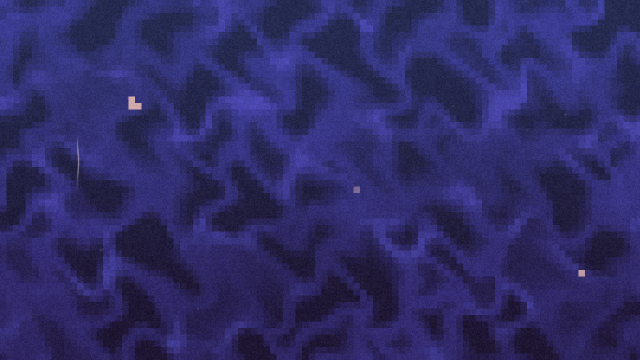
Write a Shadertoy shader that draws this texture.

```glsl
// Blocky indigo web of glowing veins, with film grain, dust, a scratch and a few sparks.
#define ROWS 56.0         // blocks per canvas height
#define VEIN_SCALE 5.6    // web cells per canvas height
#define VEIN_WIDTH 0.40   // reach of a vein around a web seam
#define WARP 0.036        // bending of the veins
#define GLOW 0.75         // strength of the bright knots
#define GRAIN 0.045       // film grain amplitude
#define GRAIN_ROWS 288.0  // grains per canvas height
#define DUST_COUNT 14

const vec3 DARK_LOW = vec3(0.115, 0.085, 0.195);
const vec3 DARK_HIGH = vec3(0.145, 0.165, 0.315);
const vec3 VEIN_LOW = vec3(0.195, 0.160, 0.425);
const vec3 VEIN_HIGH = vec3(0.230, 0.235, 0.570);
const vec3 KNOT = vec3(0.330, 0.310, 0.760);
const vec3 SPARK = vec3(0.860, 0.700, 0.680);

vec2 hash2(vec2 p) {
    vec3 q = fract(p.xyx * vec3(0.1031, 0.1030, 0.0973));
    q += dot(q, q.yzx + 33.33);
    return fract((q.xx + q.yz) * q.zy);
}

// Distances to the three nearest feature points
vec3 cellular(vec2 p) {
    vec2 cell = floor(p);
    vec3 near = vec3(9.0);
    for (int y = -1; y <= 1; y++)
    for (int x = -1; x <= 1; x++) {
        vec2 id = cell + vec2(x, y);
        float d = length(id + hash2(id + 40.0) - p);
        near = d < near.x ? vec3(d, near.xy)
             : d < near.y ? vec3(near.x, d, near.y)
             : vec3(near.xy, min(near.z, d));
    }
    return near;
}

// Slow layered sines, about -1 to 1
float drift(vec2 p) {
    return (sin(p.x * 7.1 + 2.0 * sin(p.y * 5.3)) + sin(p.y * 8.7 - p.x * 4.1 + 1.7)) * 0.5;
}

vec3 veins(vec2 p) {
    vec2 bend = sin(p.yx * 23.0 + vec2(0.6, 2.1)) + 0.6 * sin(p.yx * 41.0 + p * 17.0);
    vec3 near = cellular((p + WARP * bend) * VEIN_SCALE);
    float seam = near.y - near.x;
    float width = VEIN_WIDTH * (1.0 + 0.25 * drift(p * 1.7 + 3.0));
    float halo = smoothstep(width * 1.35, width * 0.75, seam);
    float core = smoothstep(width * 0.85, width * 0.25, seam);
    float level = halo * 0.48 + core * (0.40 + 0.22 * drift(p + 9.0));
    float knot = smoothstep(0.38, 0.04, near.z - near.x);
    knot *= smoothstep(-0.4, 0.7, drift(p * 2.3 + 5.0));

    float height = smoothstep(0.0, 1.0, p.y);
    vec3 color = mix(mix(DARK_LOW, DARK_HIGH, height), mix(VEIN_LOW, VEIN_HIGH, height), level);
    return mix(color, KNOT * mix(0.82, 1.0, height), knot * GLOW);
}

// One colour per block, with sparks filling single blocks
vec3 blocks(vec2 p, float aspect) {
    vec2 id = floor(p * ROWS);
    vec3 color = veins((id + 0.5) / ROWS);
    color *= 0.97 + 0.06 * hash2(id).x;
    for (int i = 0; i < 3; i++) {
        float n = float(i);
        vec2 offset = id - floor(vec2((0.205 + 0.35 * n) * aspect, 0.72 - 0.24 * n) * ROWS);
        bool lit = offset == vec2(0.0);
        if (i == 0) lit = lit || offset == vec2(0.0, -1.0) || offset == vec2(1.0, -1.0);
        if (lit) color = mix(color, SPARK, i == 1 ? 0.42 : 0.93 - 0.06 * n);
    }
    return color;
}

void mainImage(out vec4 fragColor, in vec2 fragCoord) {
    float aspect = iResolution.x / iResolution.y;
    vec2 p = fragCoord / iResolution.y;
    float pixel = 1.0 / iResolution.y;

    // Blocks, averaged over four samples for soft edges
    vec3 color = vec3(0.0);
    for (int i = 0; i < 4; i++) {
        vec2 corner = vec2(i % 2, i / 2) - 0.5;
        color += blocks(p + corner * pixel * 0.7, aspect) * 0.25;
    }

    // Faint round dust
    for (int i = 0; i < DUST_COUNT; i++) {
        vec2 seed = hash2(vec2(float(i) + 3.0, 71.0));
        float radius = mix(0.002, 0.006, seed.x * seed.y);
        float d = length(p - hash2(vec2(float(i), 17.0)) * vec2(aspect, 1.0));
        float speck = 1.0 - smoothstep(radius - pixel, radius + pixel, d);
        color = mix(color, vec3(0.50, 0.48, 0.62), speck * mix(0.10, 0.35, seed.y));
    }

    // Thin upright scratch
    float scratchX = 0.122 * aspect + 0.0015 * sin(p.y * 60.0);
    float scratch = 1.0 - smoothstep(0.0, 0.0008 + pixel, abs(p.x - scratchX));
    scratch *= smoothstep(0.45, 0.55, p.y) * (1.0 - smoothstep(0.58, 0.63, p.y));
    color = mix(color, vec3(0.70, 0.64, 0.72), scratch * 0.7);

    // Film grain
    color += (hash2(floor(p * GRAIN_ROWS) + 7.0).x - 0.5) * GRAIN;
    fragColor = vec4(color, 1.0);
}
```
